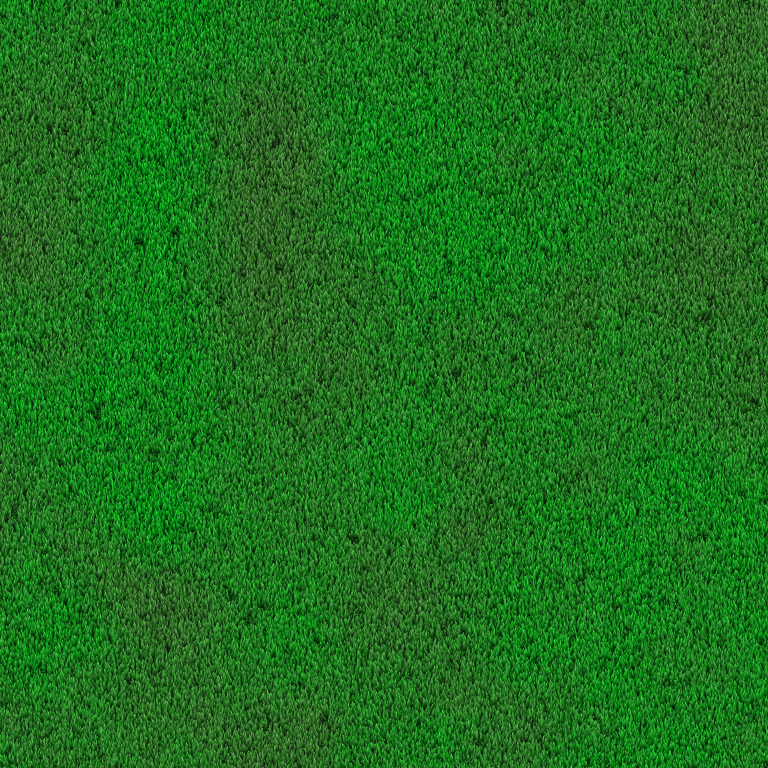
Reproduce this texture procedurally as a WebGL 1 fragment shader.

```glsl
precision highp float;
// Dense lawn seen from above: short upright blades with pale tips, lush and dull patches.
uniform vec2 u_resolution;

const float CELLS = 330.0;        // blade roots across the canvas height
const float HALF_WIDTH = 0.52;    // blade size, in cells
const float MIN_HEIGHT = 1.8;
const float MAX_HEIGHT = 3.7;
const float MAX_LEAN = 1.1;
const float CLUMP_SCALE = 0.53;   // frequency of thin spots, per cell
const float PATCH_SCALE = 6.5;    // frequency of colour patches, per canvas
const float BASE_LIGHT = 0.40;
const float TIP_LIGHT = 1.30;
const float GAP_LIGHT = 0.25;
const vec3 LUSH = vec3(0.005, 0.560, 0.060);
const vec3 DULL = vec3(0.170, 0.430, 0.130);
const vec3 TIP_GLOW = vec3(0.26, 0.21, 0.22);

vec4 hash4(vec2 cell) {
  vec4 v = fract(cell.xyxy * vec4(0.1031, 0.1030, 0.0973, 0.1099));
  v += dot(v, v.wzxy + 33.33);
  return fract((v.xxyz + v.yzzw) * v.zywx);
}

float noise(vec2 p) {
  vec2 i = floor(p);
  vec2 f = fract(p);
  f = f * f * (3.0 - 2.0 * f);
  float low = mix(hash4(i).x, hash4(i + vec2(1.0, 0.0)).x, f.x);
  float high = mix(hash4(i + vec2(0.0, 1.0)).x, hash4(i + 1.0).x, f.x);
  return mix(low, high, f.y);
}

// Octaves are turned against each other to hide the lattice.
float fbm(vec2 p) {
  float sum = 0.0;
  float amplitude = 0.5;
  for (int i = 0; i < 4; i++) {
    sum += amplitude * noise(p);
    p = mat2(1.5, 1.2, -1.2, 1.5) * p + 17.3;
    amplitude *= 0.54;
  }
  return sum;
}

// Paints one blade over the light (x) and tip glow (y) gathered so far.
vec2 paintBlade(vec2 under, vec2 p, vec2 cell, float pixel) {
  vec4 shape = hash4(cell + 40.0);
  vec4 look = hash4(cell + 911.0);
  vec2 q = p - cell - shape.xy;
  float fullness = smoothstep(0.04, 0.32, noise(cell * CLUMP_SCALE));
  float height = mix(MIN_HEIGHT, MAX_HEIGHT, shape.z) * mix(0.4, 1.0, fullness);
  float s = q.y / height;
  float lean = (shape.w * 2.0 - 1.0) * MAX_LEAN;
  float edge = abs(q.x - lean * s) - HALF_WIDTH * (1.0 - s * s * s);
  float cover = clamp(0.5 - edge / pixel, 0.0, 1.0)
              * clamp(0.5 + q.y / pixel, 0.0, 1.0);
  s = clamp(s, 0.0, 1.0);
  float tone = mix(0.80, 1.20, look.x);
  float light = mix(BASE_LIGHT, TIP_LIGHT, s) * tone * mix(0.65, 1.0, fullness);
  float glow = s * s * s * look.y * 1.4;
  return mix(under, vec2(light, glow), cover);
}

void main() {
  vec2 uv = gl_FragCoord.xy / u_resolution.y;
  vec2 p = uv * CELLS;
  float pixel = CELLS / u_resolution.y;
  vec2 home = floor(p);

  // Far roots first, so that nearer blades lie on top.
  vec2 lit = vec2(GAP_LIGHT, 0.0);
  for (int row = 0; row < 5; row++) {
    for (int column = -2; column <= 2; column++) {
      lit = paintBlade(lit, p, home + vec2(float(column), -float(row)), pixel);
    }
  }

  // Broad patches shift the hue between lush and dull.
  float dryness = smoothstep(0.08, 0.86, fbm(uv * PATCH_SCALE + 3.7));
  vec3 color = mix(LUSH, DULL, dryness) * lit.x + TIP_GLOW * lit.y;
  gl_FragColor = vec4(color, 1.0);
}
```
